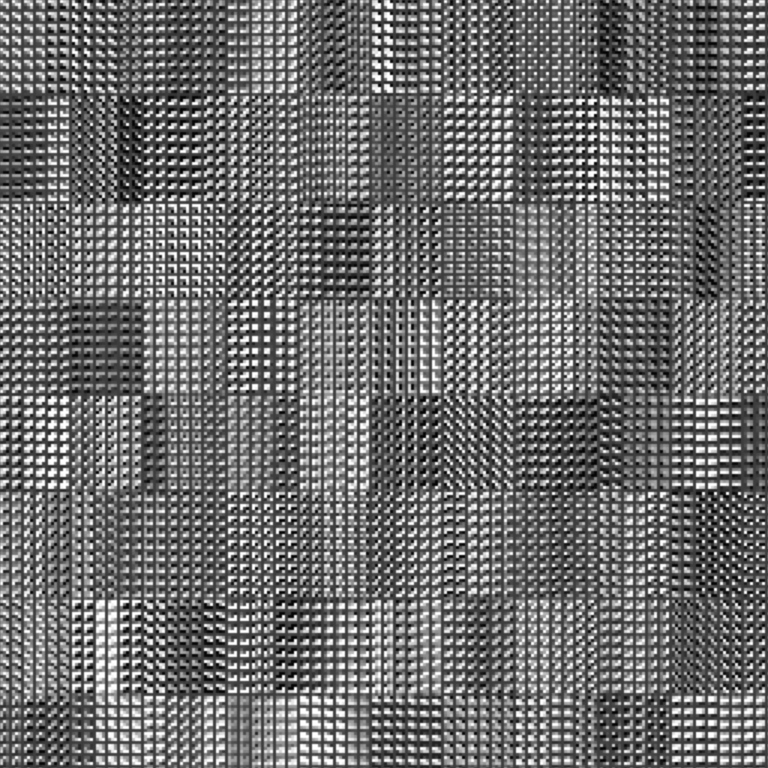
Give the GLSL for this pattern, as a three.js fragment shader.

```glsl
// A 64 by 64 grid of tiny grey kernels, each 3 by 3 soft texels with a dark gutter.
// Kernels repeat down tall bands and change across in narrow column groups; each mixes
// a slanted stripe with hashed texels, then gradient noise drifts it from cell to cell.

varying vec2 vUv;

float hash(vec2 p) {
  vec3 q = fract(p.xyx * vec3(0.1031, 0.1030, 0.0973));
  q += dot(q, q.yzx + 33.33);
  return fract((q.x + q.y) * q.z);
}

float cornerSlope(vec2 corner, vec2 offset) {
  float angle = 6.2832 * hash(corner + 17.0);
  return dot(vec2(cos(angle), sin(angle)), offset);
}

float gradientNoise(vec2 p) {
  vec2 i = floor(p), f = fract(p);
  vec2 w = f * f * f * (f * (f * 6.0 - 15.0) + 10.0);
  float low = mix(cornerSlope(i, f), cornerSlope(i + vec2(1, 0), f - vec2(1, 0)), w.x);
  float high = mix(cornerSlope(i + vec2(0, 1), f - vec2(0, 1)),
                   cornerSlope(i + vec2(1, 1), f - vec2(1, 1)), w.x);
  return mix(low, high, w.y);
}

// Grey level of one texel; four texels span a cell, one column of them gutter
float texelGrey(vec2 texel) {
  vec2 cell = floor(texel / 4.0);
  vec2 slot = texel - 4.0 * cell;
  if (slot.x > 2.5) return 0.24;

  // Bands counted from the top, with wide and narrow groups across
  float band = floor((63.5 - cell.y) / 8.28);
  vec2 wide = vec2(floor((cell.x + 0.5) / 6.2), band * 7.0 + 3.0);
  vec2 narrow = vec2(floor((cell.x + 0.5) / 2.07), band * 11.0 + 5.0);

  // Slanted stripe that chains from row to row, bent a little by each narrow group
  vec2 p = slot - vec2(1.0, 2.0);
  float lean = hash(wide + 29.0) < 0.7 ? 1.0 : -1.0;
  float slant = lean * (0.5 + 1.1 * hash(wide)) + 0.5 * (hash(narrow) - 0.5);
  float phase = 6.2832 * hash(wide + 13.0) + 2.4 * (hash(narrow + 31.0) - 0.5);
  float stripe = cos(1.5708 * p.y - slant * p.x + phase);

  // Light or dark centre, loose texels and overall tone
  float centre = (hash(wide + 41.0) - 0.5) * (1.0 - 0.75 * dot(p, p));
  vec2 slotSeed = slot * vec2(37.0, 53.0);
  float loose = mix(hash(wide + slotSeed), hash(narrow + slotSeed + 9.0), 0.45) - 0.5;
  float tone = 0.56 + 0.3 * (hash(wide + 71.0) - 0.5) + 0.22 * (hash(narrow + 83.0) - 0.5);
  float contrast = 0.75 + 0.6 * hash(wide + 97.0);

  // Gentle drift across a band, fainter from row to row
  float drift = 0.36 * gradientNoise(vec2(cell.x * 0.23, band * 3.7 + slot.y * 0.4))
              + 0.16 * gradientNoise(cell * 0.37 + slot * 5.3);
  float grey = tone + contrast * (0.4 * stripe + 0.45 * centre + 0.9 * loose) + drift;
  grey = clamp(grey, 0.02, 1.0);

  // Row gutters are fainter than column gutters, by group
  float rowGutter = slot.y < 0.5 ? 0.5 + 0.5 * hash(wide + 59.0) : 0.0;
  return mix(grey, 0.24, rowGutter);
}

void main() {
  // Blend neighbouring texels smoothly
  vec2 grid = vUv * 256.0 - 0.5;
  vec2 texel = floor(grid);
  vec2 w = smoothstep(0.1, 0.9, fract(grid));
  float low = mix(texelGrey(texel), texelGrey(texel + vec2(1, 0)), w.x);
  float high = mix(texelGrey(texel + vec2(0, 1)), texelGrey(texel + vec2(1, 1)), w.x);
  gl_FragColor = vec4(vec3(mix(low, high, w.y)), 1.0);
}
```
